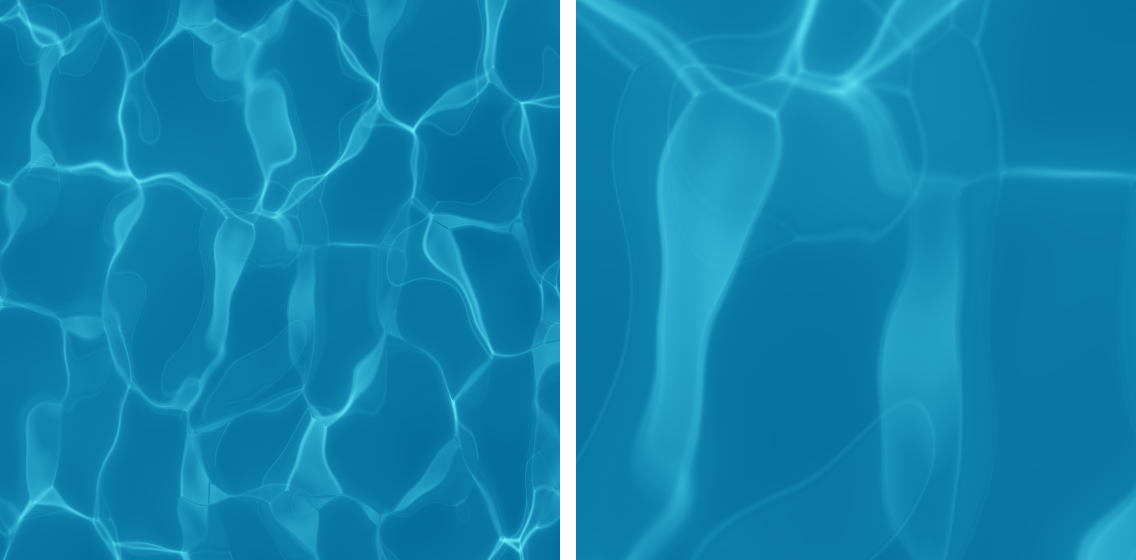
Left: the whole. Right: its middle third, enlarged.
Write a Shadertoy shader that draws this texture.

```glsl
// Sunlit pool water: a net of folded caustic lines and pale veils over deep blue.

vec2 hash2(vec2 p) {
    p = vec2(dot(p, vec2(127.1, 311.7)), dot(p, vec2(269.5, 183.3)));
    return fract(sin(p) * 43758.5);
}

// Gradient noise, roughly -0.7 to 0.7
float gradNoise(vec2 p) {
    vec2 cell = floor(p), f = p - cell;
    vec2 u = f * f * f * (f * (f * 6.0 - 15.0) + 10.0);
    vec4 corner;
    for (int i = 0; i < 4; i++) {
        vec2 o = vec2(i % 2, i / 2);
        float angle = 6.2832 * hash2(cell + o).x;
        corner[i] = dot(vec2(cos(angle), sin(angle)), f - o);
    }
    return 1.4 * mix(mix(corner.x, corner.y, u.x), mix(corner.z, corner.w, u.x), u.y);
}

vec2 noise2(vec2 p) {
    return vec2(gradNoise(p), gradNoise(p + vec2(37.2, 81.6)));
}

// Jittered seed on staggered rows
vec2 seedAt(vec2 cell) {
    return cell + vec2(0.5 * mod(cell.y, 2.0), 0.0) + 0.1 + 0.8 * hash2(cell);
}

// Tall Voronoi cells: xy = cell id, z = light of the border lines, w = border distance
vec4 causticNet(vec2 p) {
    vec2 density = vec2(6.0, 3.6);
    vec2 q = p * density, home = floor(q);
    vec2 id = home, nearest = vec2(0.0);
    float best = 1e3;
    for (int y = -2; y <= 2; y++)
    for (int x = -2; x <= 2; x++) {
        vec2 cell = home + vec2(x, y);
        vec2 seed = seedAt(cell);
        float d = dot(seed - q, seed - q);
        if (d < best) { best = d; id = cell; nearest = seed; }
    }
    float light = 0.0, border = 1.0;
    for (int y = -2; y <= 2; y++)
    for (int x = -2; x <= 2; x++) {
        vec2 cell = id + vec2(x, y);
        if (x == 0 && y == 0) continue;
        vec2 seed = seedAt(cell);
        vec2 normal = normalize(seed - nearest);
        float d = dot(0.5 * (seed + nearest) - q, normal) / length(density * normal);
        float h = hash2(id + cell + 0.5).x;
        float strength = 0.15 + 0.85 * h * h;
        float width = 0.0022 + 0.0018 * strength;
        light += strength * (exp(-d * d / (width * width)) + 0.22 * exp(-d / 0.009));
        border = min(border, d);
    }
    return vec4(id, light, border);
}

// Deep blue through cyan to near white
vec3 waterColor(float t) {
    return vec3(0.03, 0.46, 0.64) + t * vec3(0.29, 0.5, 0.43) + t * t * vec3(0.16, 0.0, -0.08);
}

void mainImage(out vec4 fragColor, in vec2 fragCoord) {
    vec2 uv = fragCoord / iResolution.y;

    // Bend the net, and let two copies drift apart and cross like twisted ribbons
    vec2 bent = uv + 3.0 + 0.07 * noise2(uv * vec2(4.5, 3.5) + 5.0)
                   + 0.014 * noise2(uv * 13.0 + 20.0);
    vec2 fold = noise2(uv * vec2(6.5, 4.5) + 50.0);
    fold *= abs(fold) * vec2(0.19, 0.13);
    vec4 front = causticNet(bent + 0.5 * fold);
    vec4 back = causticNet(bent - 0.5 * fold);
    vec4 stray = causticNet(bent + 1.8 * fold + 0.02 * noise2(uv * 4.0 + 90.0));

    // Lines flare and fade along their length
    float flare = max(0.25, 0.9 + 1.3 * gradNoise(uv * vec2(9.0, 6.0) + 11.0));
    float lines = flare * (0.72 * front.z + 0.6 * back.z + 0.3 * front.z * back.z);
    lines += 0.2 * stray.z;

    // Veils fill the gap between the two copies, streaked by finer ripples
    float veil = any(notEqual(front.xy, back.xy)) ? 1.0 : 0.0;
    veil *= smoothstep(0.0, 0.004, min(front.w, back.w));
    float ripple = gradNoise(bent * vec2(30.0, 14.0) + 7.0);
    veil *= max(0.06, 0.22 + 0.4 * gradNoise(uv * vec2(9.0, 7.0) + 70.0) + 0.15 * ripple);
    float strayVeil = any(notEqual(front.xy, stray.xy)) ? 0.05 : 0.0;
    strayVeil *= smoothstep(0.0, 0.012, min(front.w, stray.w));

    // Soft clouds of scattered light in the depth
    float haze = -0.02 + 0.1 * gradNoise(uv * 2.3 + 30.0)
               + 0.04 * gradNoise(bent * vec2(9.0, 5.0));
    haze += 0.06 * exp(-min(front.w, back.w) / 0.022);

    float light = 1.0 - exp(-(lines + veil + strayVeil + haze));
    fragColor = vec4(waterColor(light), 1.0);
}
```
